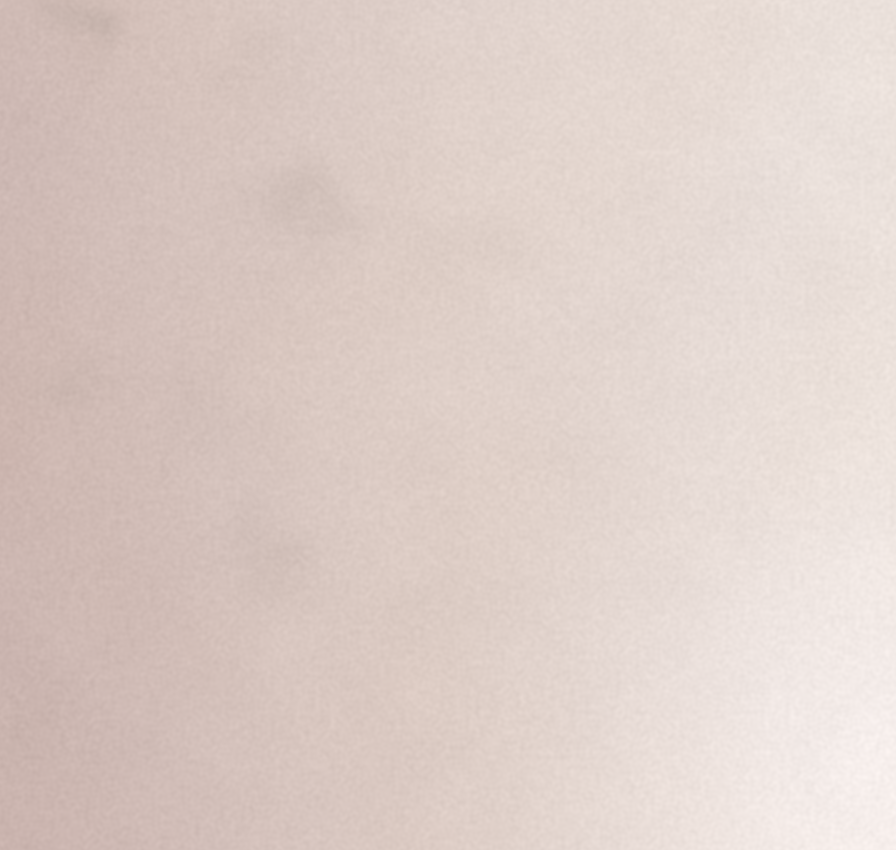
Reproduce this texture procedurally as a Shadertoy shader.

```glsl
// Pale, softly lit skin-like surface: a rosy beige ramp runs from a dim left
// side to a bright lower right corner. Warped soft blotches, broad mottling
// and fine grain, all from gradient noise, break up the ramp.

const vec3 SHADE = vec3(0.808, 0.725, 0.702);
const vec3 MIDDLE = vec3(0.870, 0.808, 0.780);
const vec3 LIGHT = vec3(0.914, 0.873, 0.850);
const vec3 GLOW = vec3(0.975, 0.945, 0.935);
const vec3 BLOTCH = vec3(0.715, 0.650, 0.620);
const int BLOTCH_COUNT = 9;

// Integer hash giving a gradient vector in the range -1..1
vec2 hashGradient(vec2 cell) {
    uvec2 q = uvec2(ivec2(cell)) * uvec2(1597334673u, 3812015801u);
    uint n = (q.x ^ q.y) * 1597334673u;
    n = (n ^ (n >> 15u)) * 2246822519u;
    n ^= n >> 13u;
    return vec2(float(n & 65535u), float(n >> 16u)) / 32767.5 - 1.0;
}

float gradientNoise(vec2 p) {
    vec2 i = floor(p);
    vec2 f = p - i;
    vec2 u = f * f * f * (f * (f * 6.0 - 15.0) + 10.0);
    float a = dot(hashGradient(i), f);
    float b = dot(hashGradient(i + vec2(1, 0)), f - vec2(1, 0));
    float c = dot(hashGradient(i + vec2(0, 1)), f - vec2(0, 1));
    float d = dot(hashGradient(i + vec2(1, 1)), f - vec2(1, 1));
    return mix(mix(a, b, u.x), mix(c, d, u.x), u.y);
}

float fbm(vec2 p, int octaves) {
    float sum = 0.0, gain = 0.5;
    for (int i = 0; i < octaves; i++) {
        sum += gain * gradientNoise(p);
        p = mat2(1.6, 1.2, -1.2, 1.6) * p + 7.3;
        gain *= 0.5;
    }
    return sum;
}

// Three-stop ramp from shade to light
vec3 skinRamp(float t) {
    vec3 lower = mix(SHADE, MIDDLE, clamp(t * 2.0, -0.2, 1.0));
    return mix(lower, LIGHT, clamp(t * 2.0 - 1.0, 0.0, 1.15));
}

// Soft smudges spread over the dim side by a low-discrepancy sequence
float blotches(vec2 p) {
    vec2 warp = vec2(fbm(p * 11.0, 4), fbm(p * 11.0 + 31.0, 4)) * 0.11;
    float total = 0.0;
    for (int i = 0; i < BLOTCH_COUNT; i++) {
        float k = float(i);
        vec2 center = fract(vec2(0.2, 0.97) + k * vec2(0.4656, 0.79));
        center.x *= 0.55;
        float radius = mix(0.035, 0.055, fract(k * 0.618));
        vec2 d = (p + warp - center) / (radius * vec2(1.25, 0.9));
        total += 0.45 * exp(-dot(d, d)) / (1.0 + 0.6 * k);
    }
    return total;
}

void mainImage(out vec4 fragColor, in vec2 fragCoord) {
    vec2 uv = fragCoord / iResolution.xy;
    vec2 p = fragCoord / iResolution.y;

    // Broad light, with uneven soft mottling
    float light = -0.07 + 1.17 * uv.x + 0.22 * (uv.y - 0.5) * (1.0 - uv.x);
    light += 0.2 * fbm(p * 4.0 + 3.0, 5);
    vec3 color = skinRamp(light);

    // Bright corner and a slight warm-cool drift
    float corner = length((uv - vec2(1.05, 0.02)) * vec2(1.0, 0.85));
    color = mix(color, GLOW, 0.9 * (1.0 - smoothstep(0.0, 0.52, corner)));
    color += vec3(0.008, 0.0, -0.014) * fbm(p * 3.0 + 19.0, 3);

    // Faint small mottles and distinct smudges
    color += 0.022 * fbm(p * 14.0 + 47.0, 3);
    color = mix(color, BLOTCH, blotches(p));

    // Fine grain with a slightly coarser layer
    float grain = 0.032 * gradientNoise(p * 170.0);
    grain += 0.016 * gradientNoise(p * 75.0 + 11.0);
    fragColor = vec4(clamp(color + grain, 0.0, 1.0), 1.0);
}
```
